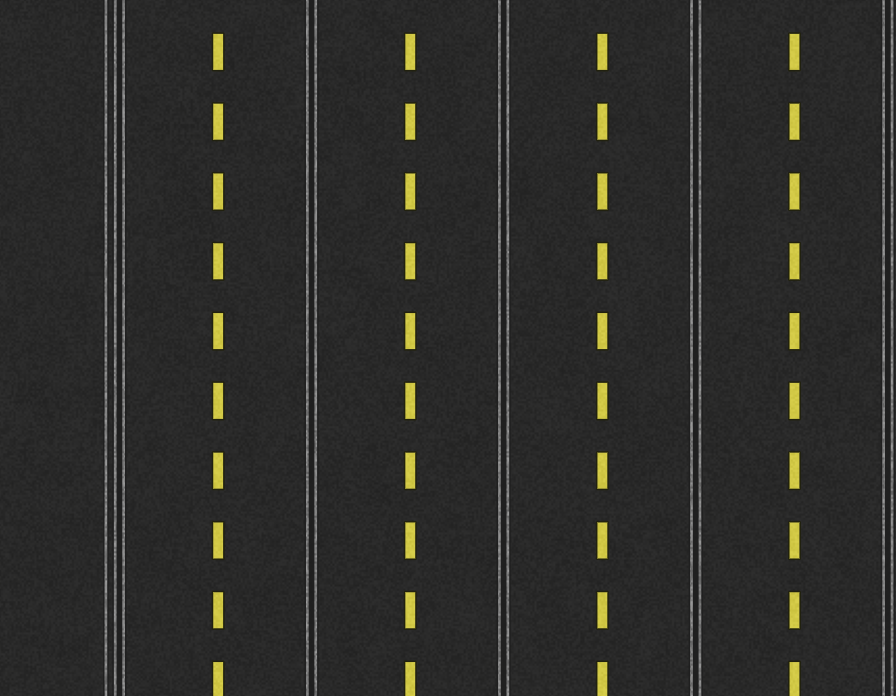
Reproduce this pattern procedurally as a Shadertoy shader.

```glsl
// Dark asphalt seen from above: four columns of ten yellow dashes between
// thin grey double lines, with one extra line beside the leftmost pair.
// Distance functions on repeated cells give the paint; value noise the grain.

// Lengths are fractions of the canvas width; y runs down from the top edge.
const float LANE_PITCH = 0.2144;
const float DASH_PITCH = 0.0779;
const vec2 FIRST_DASH = vec2(0.2435, 0.0579);
const vec2 DASH_HALF = vec2(0.0055, 0.0201);
const vec2 LAST_DASH = vec2(3.0, 9.0);
const float FIRST_PAIR_X = 0.1333;
const float EXTRA_LINE_X = 0.1182;
const float PAIR_HALF_GAP = 0.0047;
const float LINE_HALF = 0.0015;
const float EDGE_SHADE = 0.0018;

const vec3 ASPHALT = vec3(0.158, 0.158, 0.157);
const vec3 SEAM = vec3(0.115);
const vec3 GREY_PAINT = vec3(0.49);
const vec3 YELLOW_PAINT = vec3(0.82, 0.785, 0.27);
const vec3 DASH_RIM = vec3(0.13, 0.13, 0.06);

const float GRAIN_CELLS = 430.0;
const float GRAIN_STRENGTH = 0.045;
const float MOTTLE_CELLS = 36.0;
const float MOTTLE_STRENGTH = 0.010;
const float LINE_WEAR = 0.24;
const float DASH_WEAR = 0.06;

float hash(vec2 p) {
    vec3 q = fract(p.xyx * vec3(0.1031, 0.1030, 0.0973));
    q += dot(q, q.yzx + 33.33);
    return fract((q.x + q.y) * q.z);
}

float valueNoise(vec2 p) {
    vec2 cell = floor(p);
    vec2 f = fract(p);
    f = f * f * (3.0 - 2.0 * f);
    float low = mix(hash(cell), hash(cell + vec2(1.0, 0.0)), f.x);
    float high = mix(hash(cell + vec2(0.0, 1.0)), hash(cell + 1.0), f.x);
    return mix(low, high, f.y);
}

float boxDistance(vec2 p, vec2 halfSize) {
    vec2 d = abs(p) - halfSize;
    return length(max(d, 0.0)) + min(max(d.x, d.y), 0.0);
}

// Share of a pixel that lies inside a signed distance.
float coverage(float d, float pixel) {
    return clamp(0.5 - d / pixel, 0.0, 1.0);
}

// Distance to the nearest dash, with a finite number of columns and rows.
float dashDistance(vec2 p) {
    vec2 pitch = vec2(LANE_PITCH, DASH_PITCH);
    vec2 q = p - FIRST_DASH;
    vec2 index = clamp(round(q / pitch), vec2(0.0), LAST_DASH);
    return boxDistance(q - index * pitch, DASH_HALF);
}

// Distance from the middle of the nearest double line.
float pairOffset(float x) {
    float q = x - FIRST_PAIR_X;
    return abs(q - LANE_PITCH * max(round(q / LANE_PITCH), 0.0));
}

void mainImage(out vec4 fragColor, in vec2 fragCoord) {
    float pixel = 1.0 / iResolution.x;
    vec2 p = vec2(fragCoord.x, iResolution.y - fragCoord.y) * pixel;

    // Asphalt with fine grain and faint broad mottling
    float grain = valueNoise(p * GRAIN_CELLS) - 0.5;
    float mottle = valueNoise(p * MOTTLE_CELLS) - 0.5;
    vec3 color = ASPHALT + GRAIN_STRENGTH * grain + MOTTLE_STRENGTH * mottle;

    // Grey lines with dark seams and speckled wear
    float pairX = pairOffset(p.x);
    float extraX = abs(p.x - EXTRA_LINE_X);
    float lineDist = min(abs(pairX - PAIR_HALF_GAP), extraX) - LINE_HALF;
    float seam = coverage(pairX - PAIR_HALF_GAP, pixel);
    seam = max(seam, coverage(lineDist - EDGE_SHADE, pixel));
    color = mix(color, SEAM, 0.8 * seam);
    float wear = valueNoise(p * GRAIN_CELLS + 71.0) - 0.5;
    color = mix(color, GREY_PAINT + LINE_WEAR * wear, coverage(lineDist, pixel));

    // Yellow dashes inside a dark rim
    float dash = dashDistance(p);
    color = mix(color, DASH_RIM, coverage(dash - EDGE_SHADE, pixel));
    color = mix(color, YELLOW_PAINT + DASH_WEAR * grain, coverage(dash, pixel));

    fragColor = vec4(color, 1.0);
}
```
